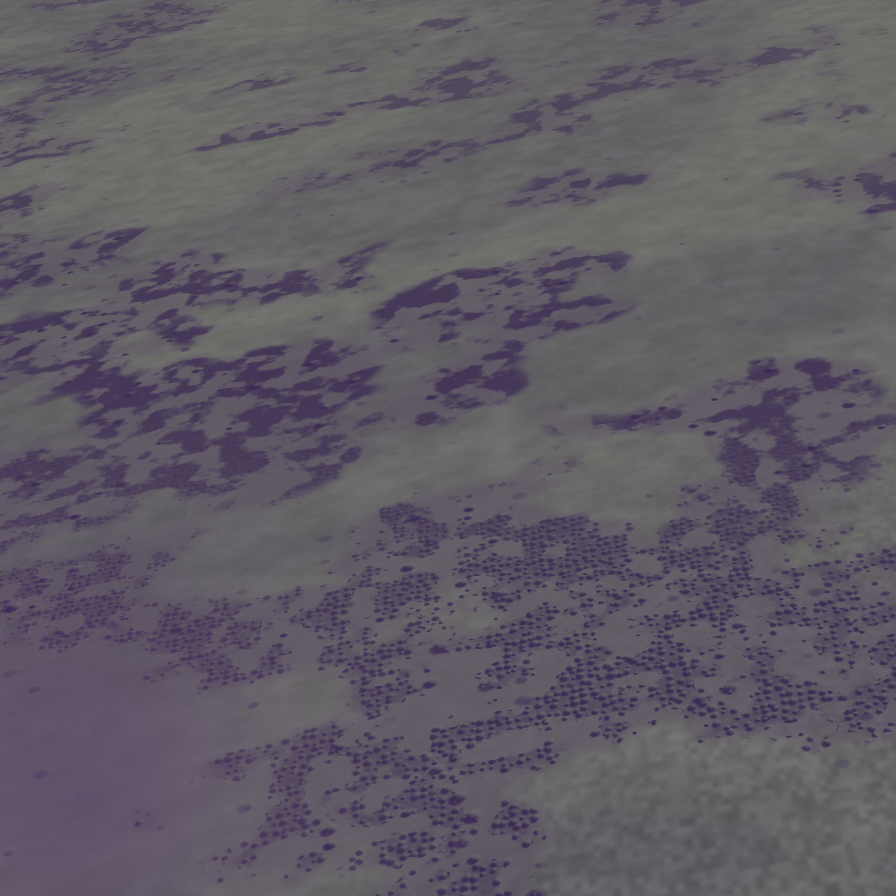
A WebGL 1 fragment shader for this texture:

```glsl
precision highp float;
// Dusty grey plain seen at a slant, with violet patches of rubble and streaks.
uniform vec2 u_resolution;

const vec3 PALE_DUST = vec3(0.425, 0.43, 0.415);
const vec3 DIM_DUST = vec3(0.375, 0.37, 0.385);
const vec3 LILAC = vec3(0.37, 0.325, 0.395);
const vec3 VIOLET_HAZE = vec3(0.36, 0.26, 0.43);
const vec3 SHADOW = vec3(0.22, 0.16, 0.32);

float hash(vec2 p) {
  vec3 q = fract(p.xyx * vec3(0.1031, 0.1030, 0.0973));
  q += dot(q, q.yzx + 33.33);
  return fract((q.x + q.y) * q.z);
}

float noise(vec2 p) {
  vec2 i = floor(p);
  vec2 f = fract(p);
  f = f * f * (3.0 - 2.0 * f);
  float low = mix(hash(i), hash(i + vec2(1.0, 0.0)), f.x);
  float high = mix(hash(i + vec2(0.0, 1.0)), hash(i + 1.0), f.x);
  return mix(low, high, f.y);
}

float fbm(vec2 p) {
  float sum = 0.0;
  float amplitude = 0.533;
  for (int i = 0; i < 4; i++) {
    sum += amplitude * noise(p);
    p = mat2(1.9, 0.5, -0.5, 1.9) * p + 17.3;
    amplitude *= 0.5;
  }
  return sum;
}

// Soft elliptical falloff, 1 at the centre.
float glow(vec2 p, vec2 centre, vec2 radius) {
  vec2 d = (p - centre) / radius;
  return exp(-dot(d, d));
}

// Screen position to a tilted ground plane receding upwards.
vec2 groundPlane(vec2 p, float slope) {
  float depth = 1.0 / (1.6 - p.y + slope * (p.x - 0.5));
  return vec2((p.x - 0.5) * depth, 2.2 * depth) + 4.0;
}

// Scattered stones: x is the shaded body, y is the lit rim.
vec2 stones(vec2 p, float density, float size) {
  vec2 cell = floor(p);
  vec2 result = vec2(0.0);
  for (int j = -1; j <= 1; j++) {
    for (int i = -1; i <= 1; i++) {
      vec2 id = cell + vec2(float(i), float(j));
      vec2 centre = id + 0.2 + 0.6 * vec2(hash(id), hash(id + 41.7));
      float radius = size * (0.6 + 0.7 * hash(id + 83.1));
      float present = smoothstep(0.0, 0.15, density - hash(id + 127.9));
      vec2 d = p - centre;
      float body = 1.0 - smoothstep(radius * 0.5, radius * 1.2, length(d));
      float rim = 1.0 - smoothstep(radius * 0.3, radius, length(d - radius * vec2(0.6, 0.8)));
      result = max(result, present * vec2(body, rim));
    }
  }
  return result;
}

void main() {
  vec2 p = gl_FragCoord.xy / u_resolution;
  vec2 ground = groundPlane(p, 0.2);
  float nearness = 1.0 - smoothstep(0.3, 0.62, p.y);
  float farFade = mix(1.0, 0.55, smoothstep(0.55, 1.0, p.y));
  float rubbleField = glow(p, vec2(0.77, 0.27), vec2(0.24, 0.13));
  float haze = glow(p, vec2(0.06, 0.14), vec2(0.24, 0.22));
  float roughCorner = smoothstep(0.25, 0.95, p.x - 0.7 * p.y + 0.1);

  // Smooth dust drifts, fine relief and a faint pale track.
  float drift = fbm(ground * vec2(3.0, 4.5) + 9.0);
  float relief = fbm(ground * vec2(35.0, 45.0) + 3.0) - 0.5;
  float grit = noise(ground * vec2(190.0, 150.0)) - 0.5;
  float paleness = smoothstep(0.3, 0.64, drift) + 0.3 * p.y - 0.35 * roughCorner;
  vec3 colour = mix(DIM_DUST, PALE_DUST, clamp(paleness, 0.0, 1.0));
  colour += relief * 0.07 + grit * mix(0.012, 0.08, roughCorner * nearness);
  float track = glow(p, vec2(0.55 + 0.02 * p.y, 0.55), vec2(0.016, 0.2));
  colour += 0.018 * track;

  // Violet haze in the lower left.
  colour = mix(colour, VIOLET_HAZE, haze * (0.35 + 0.5 * drift));

  // Stained patches broken into dark streaks.
  float patchField = fbm(ground * vec2(6.0, 8.0) + 31.0);
  patchField += 0.17 * rubbleField + 0.07 * haze - 0.04 * roughCorner;
  float stain = smoothstep(0.5, 0.64, patchField);
  float streakField = fbm(ground * vec2(40.0, 44.0) + 57.0);
  float streak = smoothstep(0.5, 0.68, streakField + 0.06 * stain);
  colour = mix(colour, LILAC, stain * 0.6 * farFade);
  colour = mix(colour, SHADOW, stain * streak * 0.75 * farFade * (1.0 - 0.6 * nearness));

  // Small rubble in the near patches, and lone boulders everywhere.
  float clumps = smoothstep(0.36, 0.6, streakField);
  vec2 rubble = stones(ground * vec2(135.0, 125.0), stain * clumps * 0.95 + 0.03, 0.42);
  rubble *= nearness * mix(0.6, 1.0, smoothstep(0.2, 0.6, p.x));
  vec2 boulders = stones(ground * vec2(40.0, 46.0), 0.07 + 0.12 * stain, 0.26) * farFade;
  vec2 rocks = max(rubble, boulders);
  vec3 shade = mix(SHADOW, vec3(0.24, 0.13, 0.37), haze);
  colour = mix(colour, shade, rocks.x * 0.88);
  colour = mix(colour, PALE_DUST, rocks.y * 0.45);

  gl_FragColor = vec4(clamp(colour, 0.0, 1.0), 1.0);
}
```
